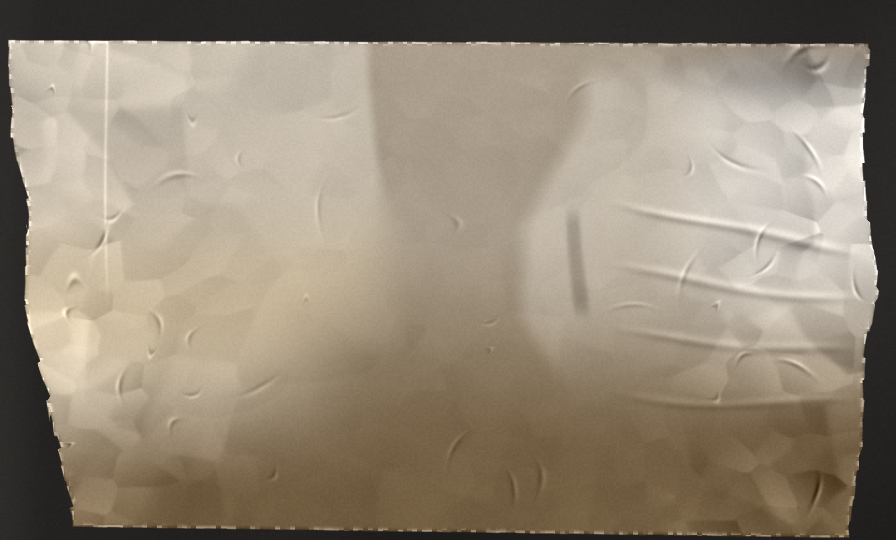
Give the GLSL for this texture, as a Shadertoy shader.

```glsl
// A torn sheet of crumpled metal foil lying on a dark table.
// Broad reflections come from soft masks bent by layered sines; the crumple is
// blended cellular facets, with scattered dents and a few long creases on top.

#define TABLE      vec3(0.085, 0.078, 0.078)
#define TABLE_HAZE vec3(0.20, 0.19, 0.18)
#define BROWN      vec3(0.44, 0.36, 0.25)
#define TAUPE      vec3(0.66, 0.61, 0.54)
#define SILVER     vec3(0.78, 0.74, 0.68)
#define GLARE      vec3(0.88, 0.86, 0.83)
#define GOLD       vec3(0.79, 0.71, 0.57)
#define CRUMPLE    0.17
#define DENTS      0.16
#define GRAIN      0.022

vec2 hash2(vec2 c) {
    vec3 a = fract(vec3(c.xyx) * vec3(0.1031, 0.1030, 0.0973));
    a += dot(a, a.yzx + 33.33);
    return fract((a.xx + a.yz) * a.zy);
}

// Layered sines that bend edges and creases
vec2 sway(vec2 q) {
    vec2 s = vec2(0.0);
    float amp = 0.5;
    for (int i = 0; i < 4; i++) {
        s += amp * sin(q.yx * vec2(1.0, 1.2) + 1.3 * s.yx + float(i) * vec2(1.7, 2.9));
        q = mat2(1.5, 1.1, -1.1, 1.5) * q;
        amp *= 0.55;
    }
    return s;
}

// Cellular noise: each cell is a tilted plane, blended narrowly at its borders
float facets(vec2 q, float sharpness) {
    vec2 cell = floor(q);
    float sum = 0.0, total = 0.0;
    for (int j = -1; j <= 1; j++)
    for (int i = -1; i <= 1; i++) {
        vec2 id = cell + vec2(i, j);
        vec2 r = q - id - hash2(id);
        vec2 tilt = hash2(id + 71.0) - 0.5;
        float weight = exp(-sharpness * dot(r, r));
        sum += weight * (dot(tilt, r) * 1.5 + tilt.x);
        total += weight;
    }
    return sum / max(total, 1e-9);
}

// Light on one flank of a fold, shadow on the other
float fold(float dist, float width) {
    float s = dist / width;
    return s * exp(-s * s) * 2.3;
}

// Short dents scattered over a grid; a few are round pimples
float dents(vec2 q, float density) {
    vec2 cell = floor(q);
    float light = 0.0;
    for (int j = -1; j <= 1; j++)
    for (int i = -1; i <= 1; i++) {
        vec2 id = cell + vec2(i, j);
        vec2 rnd = hash2(id + 19.0);
        vec2 r = q - id - hash2(id);
        float angle = 6.28 * rnd.x;
        vec2 dir = vec2(cos(angle), sin(angle));
        float along = dot(r, dir) / mix(0.05, 0.38, rnd.y * rnd.y);
        float across = dot(r, vec2(-dir.y, dir.x)) + 0.05 * along * along;
        light += step(hash2(id + 43.0).x, density) * fold(across, 0.055) * exp(-along * along);
    }
    return light;
}

// Signed distance inside the torn outline, in canvas heights
float sheet(vec2 p, float aspect, vec2 q) {
    float tear = 0.005 * sway(q * 16.0).x + 0.006 * facets(q * 30.0, 40.0);
    float left = 0.012 + 0.019 * smoothstep(0.76, 0.60, p.y) + 0.05 * smoothstep(0.45, 0.02, p.y);
    float right = 0.966 + 0.013 * exp(-pow((p.y - 0.49) / 0.09, 2.0)) - 0.018 * smoothstep(0.3, 0.0, p.y);
    float sides = min(p.x - left, right - p.x) * aspect + tear;
    float top = 0.925 - 0.007 * p.x - p.y;
    float bottom = p.y - mix(0.027, 0.003, p.x);
    return min(sides, min(top, bottom) + 0.15 * tear);
}

// Broad reflections of the room
vec3 reflections(vec2 p, vec2 q) {
    vec2 bend = sway(q * 4.5);
    float height = smoothstep(0.08, 0.62, p.y + 0.02 * bend.y);
    vec3 col = mix(BROWN, TAUPE, height);

    float soft = mix(0.11, 0.008, smoothstep(0.35, 0.7, p.y));
    float leftEdge = 0.425 - 0.10 * smoothstep(0.6, 0.25, p.y) + 0.018 * bend.x;
    float left = smoothstep(soft, -soft, p.x - leftEdge) * smoothstep(0.06, 0.42, p.y + 0.05 * bend.x);
    col = mix(col, mix(SILVER, GOLD, exp(-pow((p.y - 0.42) / 0.17, 2.0)) * 0.7), left * 0.95);

    float rightEdge = 0.585 + 0.07 * smoothstep(0.55, 0.82, p.y) + 0.05 * smoothstep(0.45, 0.25, p.y);
    float right = smoothstep(-0.014, 0.016, p.x - rightEdge - 0.012 * bend.y);
    right *= smoothstep(0.18, 0.62, p.y) * smoothstep(0.91, 0.82, p.y + 0.03 * bend.x);
    vec3 lit = mix(SILVER, GLARE, smoothstep(0.70, 0.86, p.x));
    col = mix(col, lit, right * 0.92);

    // Cool shadow at the upper right, paler lower corners
    vec2 shade = (p - vec2(0.87, 0.86)) / vec2(0.13, 0.05);
    col = mix(col, vec3(0.56, 0.54, 0.52), 0.65 * exp(-dot(shade, shade)));
    return col + 0.10 * smoothstep(0.22, 0.04, p.x) * (1.0 - height);
}

void mainImage(out vec4 fragColor, in vec2 fragCoord) {
    vec2 p = fragCoord / iResolution.xy;
    float aspect = iResolution.x / iResolution.y, aa = 1.0 / iResolution.y;
    vec2 q = p * vec2(aspect, 1.0), bend = sway(q * 7.0);
    float rough = 0.14 + smoothstep(0.34, 0.04, p.x) * 0.6 + smoothstep(0.66, 0.93, p.x) * 0.65;
    vec3 foil = reflections(p, q);

    // Crumple at two sizes
    vec2 bent = q + 0.035 * bend;
    float light = CRUMPLE * rough * (facets(bent * 6.5, 28.0) + 0.7 * facets(bent * vec2(14.0, 18.0), 22.0));
    light += DENTS * (0.3 + rough) * dents(bent * 11.0, 0.14 + 0.3 * rough);

    // Long creases sagging across the right side
    for (int i = 0; i < 4; i++) {
        float n = float(i);
        float line = p.y - 0.61 + 0.115 * n + (0.36 - 0.10 * n) * (p.x - 0.74) - 0.014 * bend.y;
        float span = smoothstep(0.67, 0.76, p.x) * smoothstep(0.97, 0.90, p.x);
        light += (0.13 - 0.025 * n) * span * fold(line, 0.009);
    }
    // Upright crease at the left, dark streak right of the middle
    light += 0.12 * smoothstep(0.4, 0.6, p.y) * exp(-pow((p.x - 0.119 - 0.002 * bend.x) / 0.0018, 2.0));
    float streak = (p.x - 0.645 - 0.010 * bend.x) / 0.008;
    light -= 0.13 * exp(-pow(streak, 4.0)) * smoothstep(0.40, 0.44, p.y) * smoothstep(0.63, 0.58, p.y);

    vec2 speck = hash2(floor(q * 300.0));
    foil += light * vec3(1.0, 0.99, 0.96) + GRAIN * (speck.x - 0.5);

    // Glinting torn rim over the table
    float inside = sheet(p, aspect, q);
    float glint = smoothstep(0.35, 0.8, hash2(floor(q * 110.0)).y);
    foil += (0.32 * glint - 0.08) * exp(-pow(inside / 0.005, 2.0));
    float haze = 0.45 + 0.4 * sway(q * 2.5).x + 0.3 * smoothstep(0.06, 0.0, p.x);
    vec3 table = mix(TABLE, TABLE_HAZE, clamp(haze, 0.0, 1.0)) + 0.012 * (speck.y - 0.5);
    fragColor = vec4(clamp(mix(table, foil, smoothstep(-aa, aa, inside)), 0.0, 1.0), 1.0);
}
```
